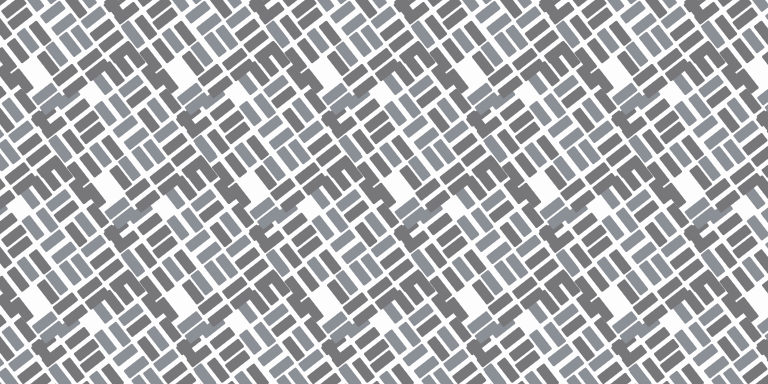
Write a WebGL 1 fragment shader that draws this pattern.

```glsl
precision highp float;
// Loose diagonal weave of rounded gray bricks in overlapping, half-shifted patches.

uniform vec2 u_resolution;

#define CELLS_HIGH 13.24             // weave cells per canvas height
#define PATCH_STEP vec2(5.0, 3.94)   // patch spacing, in cells
#define PATCH_ORIGIN vec2(1.55, 9.1)
#define PATCH_SIZE vec2(4.5, 5.0)    // cells along the patch sides
#define TILT 0.66                    // weave angle in radians
#define BRICK_HALF vec2(0.434, 0.178)
#define JITTER 0.05
#define FLIP_CHANCE 0.33
#define MISSING_CHANCE 0.035
#define WHITE vec3(0.992)
#define DARK_GRAY vec3(0.468, 0.468, 0.478)
#define BLUE_GRAY vec3(0.545, 0.56, 0.59)

float hash(vec3 p) {
  return fract(sin(dot(p, vec3(12.989, 78.233, 37.719))) * 4375.85);
}

float roundedBox(vec2 p, vec2 halfSize, float radius) {
  vec2 d = abs(p) - halfSize + radius;
  return length(max(d, 0.0)) + min(max(d.x, d.y), 0.0) - radius;
}

// Paints one patch; q is measured from its corner along the weave axes.
vec3 paintPatch(vec3 color, vec2 q, float pixel) {
  vec2 beyond = q - PATCH_SIZE;
  if (min(q.x, q.y) < 0.0 || max(beyond.x, beyond.y) >= 0.0) return color;

  // The half-width last column falls; the first row rises over the patch below.
  vec2 cell = floor(q);
  float checker = mod(cell.x + cell.y, 2.0);
  float flip = step(hash(vec3(cell, 7.0)), FLIP_CHANCE);
  bool falling = abs(checker - flip) > 0.5;
  if (cell.y < 0.5) falling = false;
  if (cell.x + 1.0 > PATCH_SIZE.x) falling = true;

  // Two parallel bricks share each cell.
  vec2 f = fract(q);
  if (falling) f = f.yx;
  float brick = floor(f.y * 2.0);
  if (hash(vec3(cell, brick + 11.0)) < MISSING_CHANCE) return color;

  vec2 shift = vec2(hash(vec3(cell, brick + 15.0)), hash(vec3(cell, brick + 21.0)));
  vec2 local = vec2(f.x - 0.5, f.y - 0.25 - 0.5 * brick) - JITTER * (2.0 * shift - 1.0);
  float d = roundedBox(local, BRICK_HALF, 0.05);

  float shade = step(0.55, hash(vec3(cell, brick + 3.0)));
  vec3 gray = mix(DARK_GRAY, BLUE_GRAY, shade);
  return mix(color, gray, clamp(0.5 - d / pixel, 0.0, 1.0));
}

void main() {
  float pixel = CELLS_HIGH / u_resolution.y;
  vec2 p = gl_FragCoord.xy * pixel - PATCH_ORIGIN;
  mat2 toWeave = mat2(cos(TILT), -sin(TILT), sin(TILT), cos(TILT));
  float row = floor(p.y / PATCH_STEP.y);
  vec3 color = WHITE;

  // Lower patches first, then left to right, so that overlaps repeat alike.
  for (int down = 1; down >= 0; down--) {
    float patchRow = row - float(down);
    float x = p.x - 0.5 * PATCH_STEP.x * patchRow;
    float column = floor(x / PATCH_STEP.x);
    for (int side = 0; side < 2; side++) {
      vec2 offset = vec2(x - (column + float(side)) * PATCH_STEP.x,
                         p.y - patchRow * PATCH_STEP.y);
      color = paintPatch(color, toWeave * offset, pixel);
    }
  }
  gl_FragColor = vec4(color, 1.0);
}
```
